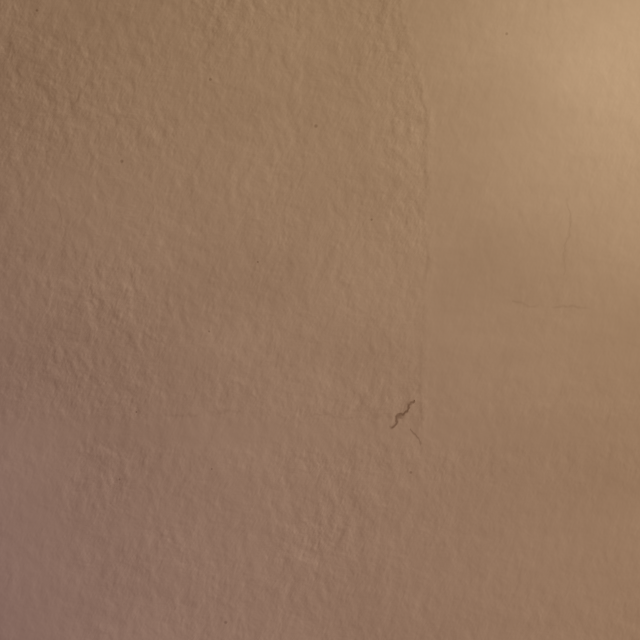
This texture is drawn by a three.js fragment shader. Its source:

```glsl
varying vec2 vUv;

const vec3 LOWER_LEFT = vec3(0.522, 0.410, 0.372);
const vec3 UPPER_LEFT = vec3(0.530, 0.417, 0.325);
const vec3 LOWER_RIGHT = vec3(0.590, 0.466, 0.368);
const vec3 UPPER_RIGHT = vec3(0.652, 0.530, 0.400);
const vec3 GLOW_COLOR = vec3(0.076, 0.074, 0.070);
const vec2 GLOW_CENTER = vec2(0.97, 0.88);
const vec2 GLOW_RADIUS = vec2(0.24, 0.25);
const vec2 LIGHT_STEP = vec2(0.0028, 0.0014);
const float GRAIN_SCALE = 80.0;
const float GRAIN_CONTRAST = 0.215;
const float SMOOTH_PANEL_GRAIN = 0.36;
const float STREAK_CONTRAST = 0.016;
const float MOTTLE_CONTRAST = 0.042;
const float SEAM_CONTRAST = 0.036;
const float CRACK_CONTRAST = 0.13;
const float SPECK_CELLS = 13.0;
const float SPECK_CONTRAST = 0.08;

float hash(vec2 p) {
  vec3 q = fract(p.xyx * vec3(0.1031, 0.1030, 0.0973));
  q += dot(q, q.yzx + 33.33);
  return fract((q.x + q.y) * q.z);
}

float noise(vec2 p) {
  vec2 i = floor(p);
  vec2 f = fract(p);
  f = f * f * f * (f * (f * 6.0 - 15.0) + 10.0);
  float low = mix(hash(i), hash(i + vec2(1.0, 0.0)), f.x);
  float high = mix(hash(i + vec2(0.0, 1.0)), hash(i + vec2(1.0, 1.0)), f.x);
  return mix(low, high, f.y);
}

float fbm(vec2 p) {
  float sum = 0.0;
  float weight = 0.5;
  for (int i = 0; i < 4; i++) {
    sum += weight * noise(p);
    p = mat2(0.8, 0.6, -0.6, 0.8) * p * 2.03 + 17.3;
    weight *= 0.5;
  }
  return sum;
}

// Plaster height, its grains stretched along a steep diagonal
float relief(vec2 p) {
  p += 0.006 * vec2(noise(p * 31.0), noise(p * 31.0 + 40.0));
  vec2 q = mat2(0.92, 0.39, -0.39, 0.92) * p * vec2(1.0, 0.75);
  return 0.75 * fbm(q * GRAIN_SCALE) + 0.25 * noise(q * GRAIN_SCALE * 0.5 + 9.0);
}

// Soft broken line from a to b
float stroke(vec2 p, vec2 a, vec2 b, float width) {
  vec2 ab = b - a;
  float t = clamp(dot(p - a, ab) / dot(ab, ab), 0.0, 1.0);
  float d = length(p - a - ab * t) / width;
  return exp(-d * d) * (0.15 + 0.85 * smoothstep(0.2, 0.75, noise(p * 40.0)));
}

// Sparse round pits, one chance per cell
float specks(vec2 p) {
  vec2 cell = floor(p * SPECK_CELLS);
  vec2 center = 0.2 + 0.6 * vec2(hash(cell + 3.0), hash(cell + 71.0));
  float radius = mix(0.015, 0.036, hash(cell + 19.0));
  float d = length(fract(p * SPECK_CELLS) - center);
  return step(0.92, hash(cell + 7.0)) * (1.0 - smoothstep(radius * 0.3, radius * 1.6, d));
}

void main() {
  vec2 p = vUv;

  // Broad light across the wall
  float across = pow(p.x, 0.85);
  vec3 color = mix(mix(LOWER_LEFT, LOWER_RIGHT, across),
                   mix(UPPER_LEFT, UPPER_RIGHT, across), smoothstep(-0.05, 1.05, p.y));
  vec2 g = (p - GLOW_CENTER) / GLOW_RADIUS;
  g += 0.35 * (vec2(noise(p * 5.0), noise(p * 5.0 + 30.0)) - 0.5);
  color += GLOW_COLOR * exp(-dot(g, g));

  // Uneven seam between the rough field and the smooth panel
  float seamX = 0.664 - 0.045 * smoothstep(0.82, 1.02, p.y) - 0.012 * smoothstep(0.5, 0.3, p.y);
  seamX += 0.016 * (fbm(vec2(p.y * 20.0, 4.0)) - 0.47);
  float side = p.x - seamX;
  float panel = smoothstep(-0.012, 0.02, side) * smoothstep(0.22, 0.40, p.y);
  panel = max(panel, 0.8 * smoothstep(0.60, 0.80, p.x));

  // Raking light over the grain, weaker where trowelled flat
  float slope = relief(p) - relief(p + LIGHT_STEP);
  float patchiness = mix(0.7, 1.15, smoothstep(0.25, 0.7, fbm(p * 6.0 + 5.0)));
  float flatBand = 0.5 * exp(-pow((p.y - 0.325) / 0.025, 2.0));
  float flatEdge = 0.5 * smoothstep(0.15, 0.05, p.x) * smoothstep(0.45, 0.25, p.y);
  float grain = patchiness * (1.0 - flatBand) * (1.0 - flatEdge);
  float shade = GRAIN_CONTRAST * slope * grain * mix(1.0, SMOOTH_PANEL_GRAIN, panel);

  // Trowel streaks and slow mottling
  vec2 drag = p + vec2(0.0, 0.025 * noise(p * 7.0));
  shade += STREAK_CONTRAST * (fbm(drag * vec2(20.0, 65.0)) - 0.47) * mix(0.3, 1.0, panel);
  shade += MOTTLE_CONTRAST * (fbm(p * vec2(5.0, 7.0) + 12.0) - 0.47);

  // Seam: dark lip with a lit edge beside it
  float seamFade = smoothstep(0.30, 0.36, p.y) * (0.2 + 0.8 * noise(vec2(p.y * 17.0, 8.0)));
  shade -= SEAM_CONTRAST * seamFade * exp(-pow(side / 0.003, 2.0));
  shade += 0.4 * SEAM_CONTRAST * seamFade * exp(-pow((side - 0.009) / 0.007, 2.0));

  // Cracks and faint ridges
  vec2 w = p + 0.022 * (vec2(fbm(p * 36.0), fbm(p * 36.0 + 50.0)) - 0.47);
  float crack = stroke(w, vec2(0.610, 0.336), vec2(0.645, 0.376), 0.0019);
  crack += 0.6 * stroke(w, vec2(0.640, 0.330), vec2(0.655, 0.308), 0.0020);
  crack += 0.16 * stroke(w, vec2(0.26, 0.357), vec2(0.61, 0.347), 0.0024);
  crack += 0.2 * stroke(w, vec2(0.885, 0.575), vec2(0.887, 0.70), 0.0020);
  crack += 0.2 * stroke(w, vec2(0.80, 0.525), vec2(0.92, 0.518), 0.0024);
  crack += 0.2 * stroke(w, vec2(0.135, 0.87), vec2(0.075, 0.765), 0.0024);
  crack += 0.2 * stroke(w, vec2(0.075, 0.765), vec2(0.11, 0.55), 0.0024);
  shade -= CRACK_CONTRAST * crack + SPECK_CONTRAST * specks(p);

  gl_FragColor = vec4(color + shade * vec3(1.0, 0.95, 0.86), 1.0);
}
```
